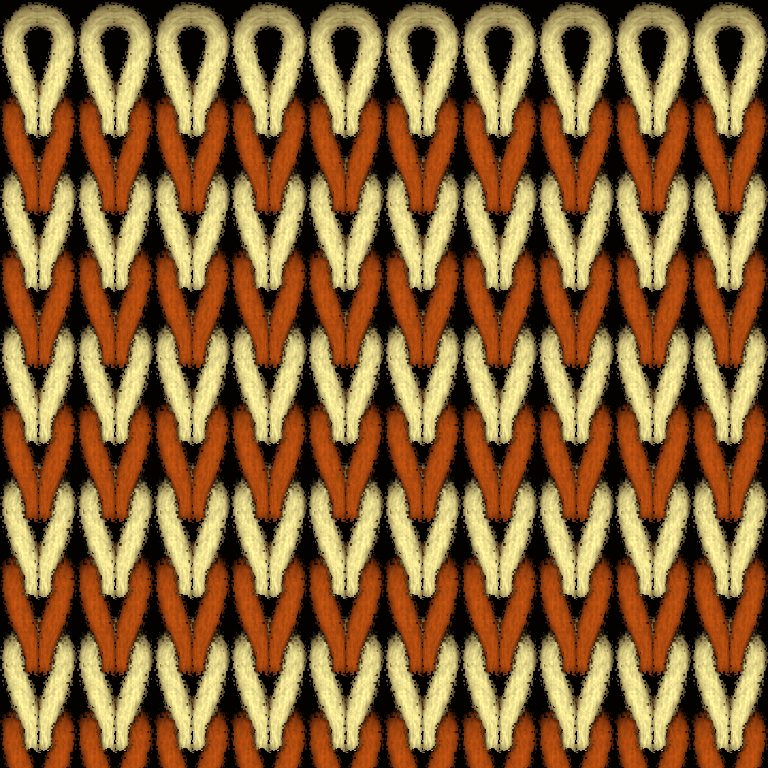
Give the GLSL for this pattern, as a WebGL 1 fragment shader.

```glsl
precision highp float;

// Knitted fabric: ten columns by ten rows of yarn loops, cream and rust in turn.
// Each stitch is a half ring with two legs converging below it; every row's
// legs lie over the head of the next row, with fibre grain and ragged edges.

uniform vec2 u_resolution;

const float STITCHES = 10.0;
const float HEAD_OFFSET = 0.52;   // ring centre below the top of its cell
const float RING_RADIUS = 0.325;
const float YARN_HALF = 0.155;
const float TIP_X = 0.085;
const float TIP_HALF = 0.095;
const float LEG_LENGTH = 1.24;
const float BEND_LENGTH = 1.10;   // legs run straight down beyond this
const float GRAIN = 36.0;         // speckle blocks per stitch

const vec3 CREAM = vec3(0.99, 0.93, 0.60);
const vec3 RUST = vec3(0.74, 0.315, 0.065);
const vec3 GAP = vec3(0.012, 0.008, 0.005);

float hash(vec2 p) {
  vec3 q = fract(vec3(p.xyx) * 0.1031);
  q += dot(q, q.yzx + 33.33);
  return fract((q.x + q.y) * q.z);
}

float noise(vec2 p) {
  vec2 i = floor(p);
  vec2 f = fract(p);
  f = f * f * (3.0 - 2.0 * f);
  float low = mix(hash(i), hash(i + vec2(1.0, 0.0)), f.x);
  float high = mix(hash(i + vec2(0.0, 1.0)), hash(i + 1.0), f.x);
  return mix(low, high, f.y);
}

// Yarn coordinates: x = signed offset from its axis, y = position along it,
// z = half width at that position.
vec3 yarnFrame(vec2 p) {
  float side = abs(p.x);
  if (p.y > 0.0) {
    return vec3(length(p) - RING_RADIUS, atan(p.y, side) * RING_RADIUS, YARN_HALF);
  }
  float t = clamp(-p.y / BEND_LENGTH, 0.0, 1.0);
  float bend = t * t * (3.0 - 2.0 * t);
  float axis = mix(RING_RADIUS, TIP_X, bend);
  float slope = (RING_RADIUS - TIP_X) * 6.0 * t * (1.0 - t) / BEND_LENGTH;
  float bulge = 0.04 * t * (1.0 - t);
  float halfWidth = mix(YARN_HALF, TIP_HALF, smoothstep(0.5, 1.0, t)) + bulge;
  return vec3((side - axis) / sqrt(1.0 + slope * slope), p.y, halfWidth);
}

// Signed distance to one stitch, cut off at the slanted tips of its legs.
float stitchDistance(vec2 p, vec3 frame) {
  float tip = -LEG_LENGTH - p.y + 0.3 * (abs(p.x) - TIP_X);
  return max(abs(frame.x) - frame.z, tip);
}

// Rounded yarn with twisted fibres, dark pits and a dim upper head.
vec3 yarnColor(vec2 p, vec3 frame, vec3 tint, float seed, float covered) {
  float across = clamp(frame.x / frame.z, -1.0, 1.0);
  float a2 = across * across;
  float roundness = mix(1.0, 0.38, a2 * mix(a2, 1.0, 0.25));

  vec2 twist = vec2(across * 5.0 + frame.y * 9.0, frame.y * 12.0 - across * 3.0);
  float fibre = noise(twist + seed * 17.0 + 40.0);
  float strand = noise(vec2(across * 9.0 + frame.y * 14.0, frame.y * 6.0) + 70.0);
  float speck = hash(floor(p * GRAIN) + 90.0 + seed * 31.0);
  float grain = 0.78 + 0.14 * fibre + 0.14 * strand + 0.11 * speck;

  float pit = step(0.978 - 0.05 * a2, speck) * smoothstep(0.4, 0.8, abs(across));
  float light = mix(1.0, 0.68, smoothstep(-0.25, 0.40, p.y));
  light *= mix(0.75, 1.0, smoothstep(0.0, 0.12, p.y + LEG_LENGTH));

  // Heads behind another row sink into shadow, except in the central opening.
  float shoulder = smoothstep(0.10, 0.16, abs(p.x));
  float shadow = smoothstep(0.10, 0.40, p.y + (speck - 0.5) * 0.18);
  float visible = 1.0 - covered * shadow * mix(0.05, 0.97, shoulder);

  float shade = roundness * grain * light * visible * (1.0 - 0.75 * pit);
  vec3 warmth = mix(vec3(1.0, 0.92, 0.88), vec3(1.0), smoothstep(0.4, 0.9, shade));
  return tint * warmth * shade;
}

// Lays one row of stitches over the colour behind it.
vec3 drawRow(vec3 behind, vec2 cloth, float row, float pixel) {
  if (row < 0.0) return behind;
  vec2 p = vec2(fract(cloth.x) - 0.5, row + HEAD_OFFSET - cloth.y);
  float seed = mod(row, 2.0);
  vec3 tint = mix(CREAM, RUST, seed);
  vec3 frame = yarnFrame(p);

  float fray = hash(floor(p * GRAIN) + 60.0 + seed * 13.0) - 0.55;
  float d = stitchDistance(p, frame) + fray * 0.065;
  float coverage = 1.0 - smoothstep(-pixel, pixel, d);

  float contact = mix(0.65, 1.0, smoothstep(0.0, 0.05, d));
  vec3 yarn = yarnColor(p, frame, tint, seed, step(0.5, row));
  return mix(behind * contact, yarn, coverage);
}

void main() {
  vec2 uv = gl_FragCoord.xy / u_resolution;
  vec2 cloth = vec2(uv.x, 1.0 - uv.y) * STITCHES;
  float pixel = 0.5 * STITCHES / min(u_resolution.x, u_resolution.y);

  // Only two rows can reach a point; the upper one lies in front.
  float lowerRow = floor(cloth.y - 0.02);
  vec3 color = GAP;
  for (int i = 0; i < 2; i++) {
    color = drawRow(color, cloth, lowerRow - float(i), pixel);
  }
  gl_FragColor = vec4(color, 1.0);
}
```
